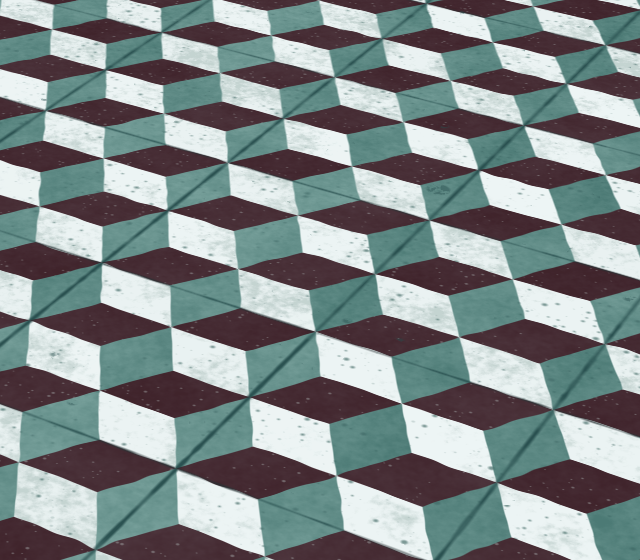
Reproduce this pattern procedurally as a Shadertoy shader.

```glsl
// Floor of cement tiles with a tumbling-block pattern, seen at an angle.
// A homography maps the canvas to a triangular lattice; each point takes the
// colour of its nearest lattice edge direction. Joints and wear are laid on top.

#define GREEN_DARK  vec3(0.30, 0.48, 0.46)
#define GREEN_LIGHT vec3(0.46, 0.62, 0.60)
#define RED_DARK    vec3(0.25, 0.14, 0.17)
#define RED_LIGHT   vec3(0.31, 0.22, 0.25)
#define WHITE_CLEAN vec3(0.93, 0.96, 0.96)
#define WHITE_WORN  vec3(0.77, 0.83, 0.82)
#define GROUT       vec3(0.14, 0.29, 0.29)
#define LONG_JOINT  0.015   // half width, lattice units
#define CROSS_JOINT 0.010
#define WOBBLE      0.022   // unevenness of the colour borders
#define PIT_SCALE   13.0    // speck cells per lattice unit

float hash(vec2 p) {
    return fract(sin(dot(p, vec2(127.1, 311.7))) * 43758.5453);
}

float noise(vec2 p) {
    vec2 c = floor(p), f = fract(p);
    f = f * f * (3.0 - 2.0 * f);
    return mix(mix(hash(c), hash(c + vec2(1, 0)), f.x),
               mix(hash(c + vec2(0, 1)), hash(c + vec2(1, 1)), f.x), f.y);
}

float fbm(vec2 p) {
    float sum = 0.0, amp = 0.5;
    for (int k = 0; k < 4; k++) {
        sum += amp * noise(p);
        p = p * 2.03 + 17.3;
        amp *= 0.5;
    }
    return sum / 0.9375;
}

// Sparse round specks, one candidate per cell
float specks(vec2 p, float density, float aa) {
    vec2 cell = floor(p);
    vec2 centre = 0.3 + 0.4 * vec2(hash(cell + 3.1), hash(cell + 8.7));
    float radius = mix(0.08, 0.26, pow(hash(cell + 5.9), 3.0));
    float dist = length(fract(p) - centre);
    return step(hash(cell), density) * (1.0 - smoothstep(radius - aa, radius + aa, dist));
}

float joint(float dist, float halfWidth, float aa) {
    return 1.0 - smoothstep(halfWidth - aa, halfWidth + aa, abs(dist));
}

// Signed distance to the nearest even integer
float toEven(float x) {
    return x - 2.0 * round(0.5 * x);
}

void mainImage(out vec4 fragColor, in vec2 fragCoord) {
    vec2 uv = fragCoord / iResolution.xy;

    // Lattice to canvas (y down), inverted to find the floor position
    mat3 view = mat3(0.1214, -0.0814,  0.0483,
                     0.1014,  0.0887, -0.0527,
                     0.4922,  0.5935,  1.0);
    vec3 h = inverse(view) * vec3(uv.x, 1.0 - uv.y, 1.0);
    vec2 g = h.xy / h.z;
    vec2 surface = vec2(g.x - 0.5 * g.y, 0.866 * g.y);
    float aa = 0.8 * length(fwidth(surface));

    // Distances to the three families of lattice lines
    vec2 w = g + WOBBLE * (vec2(noise(surface * 7.0), noise(surface * 7.0 + 40.0)) - 0.5);
    vec3 line = vec3(w.y, w.x, w.x - w.y);
    vec3 nearest = round(line);
    vec3 d = abs(line - nearest);
    float isWhite = smoothstep(-aa, aa, min(d.x, d.z) - d.y);
    float isRed = smoothstep(-aa, aa, d.x - d.z);

    // One random tone for every rhombus
    float toneGreen = hash(vec2(floor(w.x - 0.5 * (w.y - nearest.x)), nearest.x));
    float toneWhite = hash(vec2(nearest.y, floor(w.y - 0.5 * (w.x - nearest.y))) + 50.0);
    float toneRed = hash(vec2(nearest.z, floor(0.5 * (w.x + w.y - nearest.z))) + 90.0);

    // Mottled pigment
    float cloud = fbm(surface * 3.0);
    float grain = fbm(surface * 24.0 + 9.0);
    float mottle = 0.7 * (cloud - 0.5) + 0.5 * (grain - 0.5);
    float light = 0.68 - 0.2 * uv.x - 0.1 * uv.y;
    vec3 green = mix(GREEN_DARK, GREEN_LIGHT, clamp(light + 0.5 * (toneGreen - 0.5) + mottle, 0.0, 1.0));
    vec3 red = mix(RED_DARK, RED_LIGHT, clamp(0.4 + 0.4 * (toneRed - 0.5) + mottle, 0.0, 1.0));
    float worn = smoothstep(0.5, 0.85, 0.6 * cloud + 0.4 * grain + 0.12 * toneWhite);
    vec3 white = mix(WHITE_CLEAN, WHITE_WORN, clamp(worn + 0.12 * toneWhite, 0.0, 1.0));

    // Pits show dark on white and green, pale on red
    float patchy = smoothstep(0.35, 0.75, fbm(surface * 1.6 + 31.0));
    float pits = specks(surface * PIT_SCALE, 0.04 + 0.3 * patchy, aa * PIT_SCALE);
    float fine = specks(surface * PIT_SCALE * 1.7 + 20.0, 0.12, aa * PIT_SCALE);
    white = mix(white, GREEN_DARK * 0.85, 0.65 * pits + 0.2 * fine * (1.0 - pits));
    green = mix(green, GROUT, 0.3 * pits);
    red = mix(red, WHITE_WORN, 0.35 * fine);

    vec3 color = mix(mix(green, red, isRed), white, isWhite);

    // Rectangular tile joints, two lattice steps apart
    float gaps = 0.65 + 0.35 * smoothstep(0.3, 0.55, noise(surface * 5.0));
    float ragged = 0.7 + 0.6 * noise(surface * 11.0);
    float along = joint(0.866 * toEven(g.y), LONG_JOINT * ragged, aa);
    float across = joint(toEven(g.x - 0.5 * g.y), CROSS_JOINT * ragged, aa);
    color = mix(color, mix(GROUT, RED_DARK * 0.7, 0.5 * isRed), gaps * max(0.9 * along, 0.75 * across));

    // A few larger dark stains
    float stain = specks(surface * 2.6 + 4.0, 0.04, 0.04) * smoothstep(0.4, 0.6, grain);
    color = mix(color, GROUT, 0.45 * stain);

    fragColor = vec4(color, 1.0);
}
```
